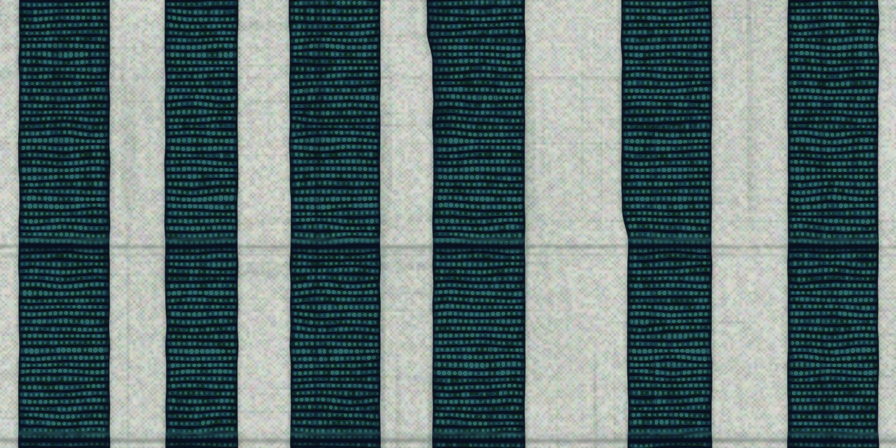
This texture is drawn by a Shadertoy shader. Its source:

```glsl
// Woven cloth with six dark teal bands standing on a pale linen ground.
// Bands are signed distances with slightly bent edges; rows of broken stitches,
// a dotted weave, stray threads and two cross seams are layered on top.

const float TAU = 6.2831853;
const vec3 LINEN = vec3(0.83, 0.84, 0.81);
const vec3 LINEN_SHADE = vec3(0.59, 0.64, 0.60);
const vec3 NAVY = vec3(0.03, 0.06, 0.12);
const vec3 DEEP_GREEN = vec3(0.06, 0.17, 0.13);
const vec3 DEEP_BLUE = vec3(0.08, 0.21, 0.27);
const vec3 TEAL = vec3(0.19, 0.42, 0.42);

// Each band: left edge, right edge, bend of the left edge, height of the bend
const vec4 BANDS[6] = vec4[6](
    vec4(0.042, 0.245, 0.000, 0.50), vec4(0.370, 0.531, 0.002, 0.30),
    vec4(0.648, 0.849, 0.002, 0.60), vec4(0.966, 1.172, 0.014, 0.86),
    vec4(1.401, 1.589, 0.014, 0.46), vec4(1.758, 1.961, 0.000, 0.50));

float hash(vec2 p) {
    return fract(sin(dot(p, vec2(127.1, 311.7))) * 43758.5453);
}

float noise(vec2 p) {
    vec2 i = floor(p), f = fract(p);
    f = f * f * (3.0 - 2.0 * f);
    return mix(mix(hash(i), hash(i + vec2(1, 0)), f.x),
               mix(hash(i + vec2(0, 1)), hash(i + vec2(1, 1)), f.x), f.y);
}

// Soft line of a given half width around zero
float softLine(float d, float halfWidth) {
    return exp(-d * d / (halfWidth * halfWidth));
}

// Signed distance to the nearest band, negative inside
float bandDistance(vec2 p) {
    float nearest = 1e3;
    for (int i = 0; i < 6; i++) {
        vec4 band = BANDS[i];
        float left = band.x - band.z * smoothstep(band.w, band.w + 0.08, p.y);
        nearest = min(nearest, max(left - p.x, p.x - band.y));
    }
    return nearest + 0.003 * (noise(p * vec2(3.0, 22.0)) - 0.5);
}

// Pale ground: fine dots, stray grey threads and blotches
vec3 linen(vec2 p, float d) {
    vec2 weave = sin(TAU * 96.0 * p);
    float dots = smoothstep(0.1, 0.9, 0.5 - 0.5 * weave.x * weave.y);
    float grain = noise(p * 150.0);
    float threads = smoothstep(0.72, 0.95, noise(vec2(p.x * 70.0, p.y * 1.5)))
                  + 0.7 * smoothstep(0.75, 0.95, noise(vec2(p.x * 2.0, p.y * 75.0)));
    float shade = 0.45 * dots * grain + 0.28 * grain + 0.28 * threads;
    shade += 0.2 * noise(p * 5.0) - 0.1;
    shade += 0.45 * softLine(d, 0.008);
    vec3 color = mix(LINEN, LINEN_SHADE, clamp(shade, 0.0, 1.1));
    vec3 tint = vec3(noise(p * 110.0), noise(p * 110.0 + 31.0), noise(p * 110.0 + 67.0));
    return color + 0.07 * (tint - 0.5);
}

// Dark bands: uneven horizontal rows of short, broken stitches
vec3 stitchedBand(vec2 p, float d) {
    float level = p.y * 62.0 + 0.45 * (noise(p * vec2(14.0, 30.0)) - 0.5);
    float row = floor(level);
    float ridge = 0.5 - 0.5 * cos(TAU * level);
    float shift = hash(vec2(row, 3.0));
    float stitch = 0.5 + 0.5 * sin(TAU * (p.x * 84.0 + shift));
    float wear = noise(vec2(p.x * 75.0, row * 1.7));
    float rowTone = 0.75 + 0.5 * hash(vec2(row, 9.0));
    vec3 body = mix(DEEP_GREEN, DEEP_BLUE,
                    smoothstep(0.3, 0.7, noise(p * vec2(110.0, 130.0))));
    vec3 color = mix(NAVY, body, smoothstep(0.08, 0.5, ridge * rowTone + 0.25 * wear - 0.05));
    float glint = ridge * rowTone * (0.35 + 0.65 * stitch) * (0.5 + 0.9 * wear);
    color = mix(color, TEAL, smoothstep(0.22, 0.8, glint));
    float ply = smoothstep(0.7, 0.95, noise(vec2(p.x * 85.0, p.y * 1.2)));
    color = mix(color, NAVY, 0.35 * ply);
    return mix(color, NAVY, 0.9 * softLine(d, 0.007));
}

// Cross seam: a dark crease with a bright row above it on the bands
vec3 addSeam(vec3 color, vec2 p, float height, float dark) {
    float y = p.y - height + 0.003 * (noise(vec2(p.x * 6.0, height)) - 0.5);
    float broken = 0.5 + 0.5 * noise(p * vec2(90.0, 40.0));
    color = mix(color, TEAL, 0.65 * dark * broken * softLine(y - 0.015, 0.005));
    color = mix(color, NAVY, dark * softLine(y, 0.008));
    float crease = softLine(y, 0.005) + 0.4 * softLine(y + 0.018, 0.004);
    return mix(color, LINEN_SHADE * 0.8, (1.0 - dark) * 0.65 * broken * crease);
}

void mainImage(out vec4 fragColor, in vec2 fragCoord) {
    vec2 p = fragCoord / iResolution.xy * vec2(2.0, 1.0);
    float pixel = 1.0 / iResolution.y;
    float d = bandDistance(p);
    float dark = 1.0 - smoothstep(-pixel, pixel, d);

    vec3 color = mix(linen(p, d), stitchedBand(p, d), dark);
    color = addSeam(color, p, 0.449, dark);
    color = addSeam(color, p, 0.016, dark * 0.85 + 0.15);
    fragColor = vec4(clamp(color, 0.0, 1.0), 1.0);
}
```
